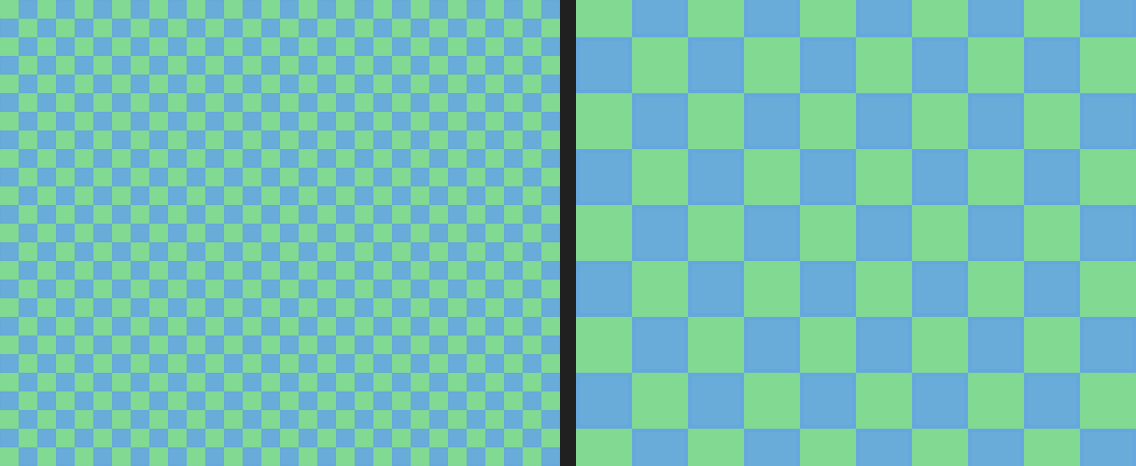
Left, the full canvas; right, a detail of the centre.
Give the GLSL for this pattern, as a WebGL 1 fragment shader.

```glsl
precision highp float;
// Green and blue checkerboard, 30 by 25 squares, with a faint deeper rim on the blue.

uniform vec2 u_resolution;

const vec2 CELLS = vec2(30.0, 25.0);
const vec3 GREEN = vec3(0.51, 0.85, 0.57);
const vec3 BLUE = vec3(0.41, 0.67, 0.85);
const vec3 RIM_BLUE = vec3(0.40, 0.65, 0.87);
const float RIM_WIDTH = 0.06;

// Distance from a point to the nearest side of its unit cell
float sideDistance(vec2 p) {
  vec2 fromCenter = abs(fract(p) - 0.5);
  return 0.5 - max(fromCenter.x, fromCenter.y);
}

// +1 on even squares, -1 on odd squares
float checkerSign(vec2 p) {
  vec2 cell = floor(p);
  return 1.0 - 2.0 * mod(cell.x + cell.y, 2.0);
}

// Smooth step from 0 to 1 centered on a boundary
float coverage(float dist, float halfWidth) {
  return smoothstep(-halfWidth, halfWidth, dist);
}

void main() {
  vec2 p = gl_FragCoord.xy / u_resolution * CELLS;
  float pixel = CELLS.x / u_resolution.x;

  float side = sideDistance(p);
  float signedSide = side * checkerSign(p);

  // Blue squares with their rim, then green squares over them
  float rim = coverage(RIM_WIDTH - side, 0.5 * pixel);
  vec3 blue = mix(BLUE, RIM_BLUE, rim);
  vec3 color = mix(blue, GREEN, coverage(signedSide, 0.65 * pixel));

  gl_FragColor = vec4(color, 1.0);
}
```
